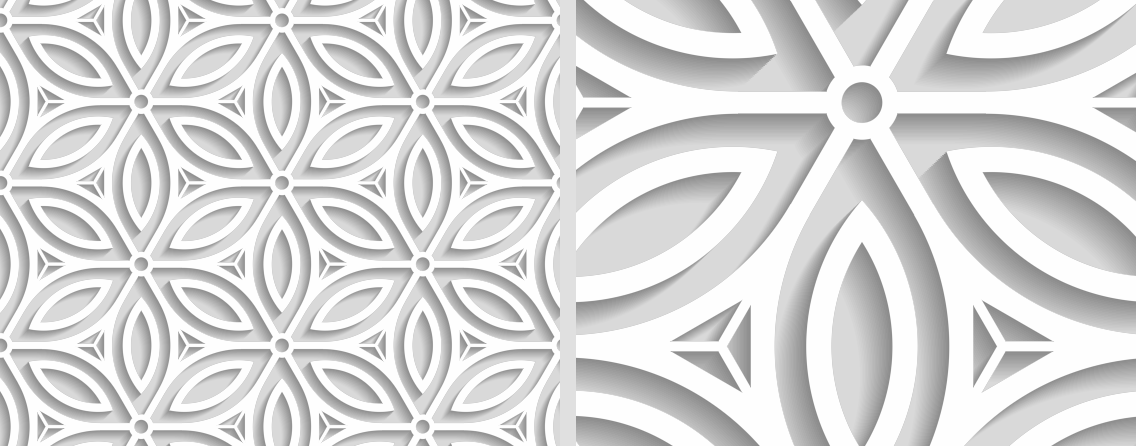
Left, the full canvas; right, a detail of the centre.
Reproduce this pattern procedurally as a WebGL 2 fragment shader.

```glsl
#version 300 es
precision highp float;
// Embossed white lattice of six-petal flowers with soft cast shadows on grey.

uniform vec2 u_resolution;
out vec4 fragColor;

// Offset from the nearest hub of a triangular lattice with unit spacing.
vec2 nearestHub(vec2 p) {
    vec2 cell = vec2(sqrt(3.0), 1.0);
    vec2 a = mod(p + 0.5 * cell, cell) - 0.5 * cell;
    vec2 b = mod(p, cell) - 0.5 * cell;
    return dot(a, a) < dot(b, b) ? a : b;
}

// Signed distance to the raised white relief, negative inside.
float relief(vec2 p) {
    vec2 g = nearestHub(p);
    float r = length(g);

    // Fold six sectors and their mirror halves into one wedge.
    float sector = radians(60.0);
    float angle = abs(mod(atan(g.y, g.x), sector) - 0.5 * sector);
    vec2 w = r * vec2(cos(angle), sin(angle));

    // Petal recess: an arc that runs on into straight spoke edges.
    vec2 petal = vec2(w.y, 0.5 - w.x);
    vec2 arc = petal + vec2(0.359, 0.0);
    float recess = arc.y < arc.x * 0.5774
        ? length(arc) - 0.538
        : dot(petal, vec2(0.866, 0.5)) - 0.2276;

    // Pointed ring inside the recess.
    float leaf = length(petal + vec2(0.3363, 0.0)) - 0.4507;
    float ring = abs(leaf + 0.026) - 0.026;

    // Three slots around a Y-shaped ridge where the spokes meet.
    vec2 star = vec2(0.2887 - w.y, 0.5 - w.x);
    float slot = max(star.x - 0.0605, 0.0103 - dot(star, vec2(0.866, -0.5)));

    float d = min(min(-recess, ring), r - 0.0762);
    return max(max(d, 0.0417 - r), -slot);
}

float coverage(float d, float pixel) {
    return 1.0 - smoothstep(-0.7 * pixel, 0.7 * pixel, d);
}

void main() {
    float pixel = 2.744 / u_resolution.y;
    vec2 p = gl_FragCoord.xy * pixel - vec2(1.735, 1.619);

    // Sweep towards the light at upper right; nearer walls shade darker.
    const int STEPS = 24;
    vec2 toLight = 0.095 * normalize(vec2(1.0, 0.95));
    float floorGrey = 0.85;
    float shade = floorGrey;
    for (int i = 0; i < STEPS; i++) {
        float t = float(i) / float(STEPS);
        float wall = coverage(relief(p + toLight * t), pixel);
        shade = min(shade, mix(floorGrey, mix(0.53, floorGrey, t), wall));
    }

    float grey = mix(shade, 0.995, coverage(relief(p), pixel));
    fragColor = vec4(vec3(grey), 1.0);
}
```
